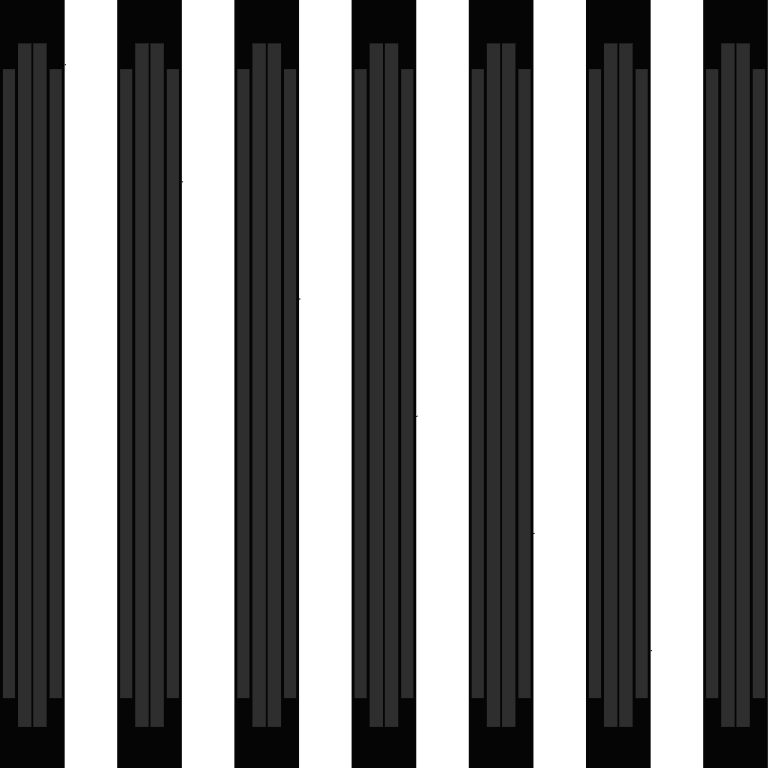
Give the GLSL for this pattern, as a WebGL 2 fragment shader.

```glsl
#version 300 es
precision highp float;
// Seven black vertical bands on white, each with four charcoal bars of two lengths.

uniform vec2 u_resolution;
out vec4 outColor;

const float PERIOD = 0.1526;      // distance between band starts
const float BAND_WIDTH = 0.0842;
const vec3 WHITE = vec3(1.0);
const vec3 BLACK = vec3(0.02);
const vec3 CHARCOAL = vec3(0.18);

// Signed distance to an axis-aligned box.
float boxDistance(vec2 p, vec2 center, vec2 halfSize) {
    vec2 d = abs(p - center) - halfSize;
    return length(max(d, 0.0)) + min(max(d.x, d.y), 0.0);
}

// Antialiased coverage of a shape from its signed distance.
float coverage(float dist, float pixel) {
    return clamp(0.5 - dist / pixel, 0.0, 1.0);
}

// Four bars mirrored about the band axis: a longer inner pair, a shorter outer pair.
float barsDistance(vec2 p) {
    vec2 q = vec2(abs(p.x), p.y);
    float inner = boxDistance(q, vec2(0.0099, 0.4985), vec2(0.0087, 0.4450));
    float outer = boxDistance(q, vec2(0.0304, 0.5005), vec2(0.0079, 0.4095));
    return min(inner, outer);
}

// A tiny nick on the right band edge, stepping down one period per band.
float nickDistance(vec2 p, float index) {
    float edge = 0.5 * BAND_WIDTH;
    float height = 1.0 - (index * PERIOD + BAND_WIDTH);
    return boxDistance(p, vec2(edge + 0.0005, height), vec2(0.0010, 0.0007));
}

void main() {
    vec2 uv = gl_FragCoord.xy / u_resolution;
    float pixel = 1.0 / min(u_resolution.x, u_resolution.y);

    // Shift by half the gap so that each cell is centred on its band.
    float column = uv.x / PERIOD + 0.5 - 0.5 * BAND_WIDTH / PERIOD;
    float index = floor(column);
    vec2 p = vec2((fract(column) - 0.5) * PERIOD, uv.y);

    // Band with its edge nick
    float band = abs(p.x) - 0.5 * BAND_WIDTH;
    float ink = min(band, nickDistance(p, index));
    vec3 color = mix(WHITE, BLACK, coverage(ink, pixel));

    // Inset bars
    color = mix(color, CHARCOAL, coverage(barsDistance(p), pixel));

    outColor = vec4(color, 1.0);
}
```
